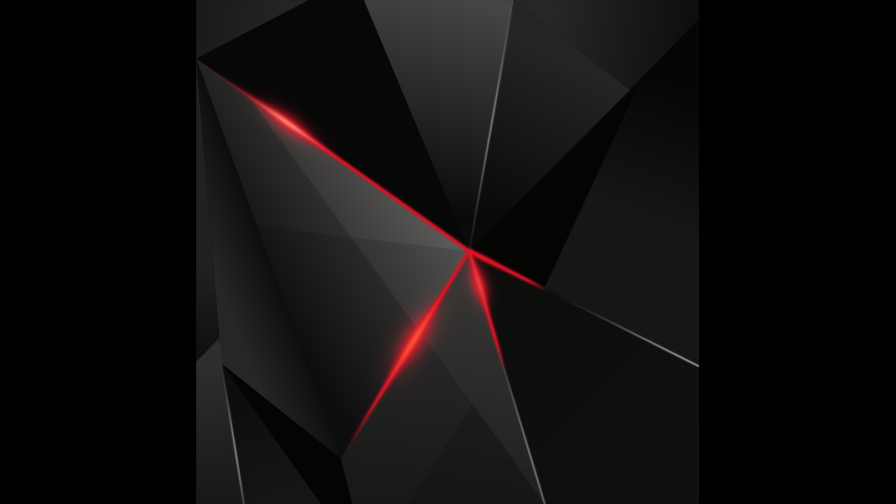
Give the GLSL for this background, as a Shadertoy shader.

```glsl
// Dark folded facets in a square panel, with red light leaking along the seams.

// Lengths are hundredths of the canvas height, origin at the lower left.
const float PANEL_LEFT = 38.9, PANEL_RIGHT = 138.7;
const vec2 HUB = vec2(93.1, 50.2);
const vec2 WEST = vec2(38.9, 88.4);
const vec2 SOUTH_WEST = vec2(67.6, 9.0);
const vec2 SOUTH = vec2(108.1, 0.0);
const vec2 EAST = vec2(138.7, 27.3);
const vec2 NORTH = vec2(101.9, 100.0);
const vec2 NORTH_EAST = vec2(125.0, 82.2);
const vec2 CORNER_EAST = vec2(138.7, 96.2);
const vec2 SEAM_EAST = vec2(108.1, 43.0);
const vec2 LEFT_FOLD = vec2(43.5, 32.9);
const vec2 LEFT_TIP = vec2(44.0, 27.8);
const vec2 LEFT_FOOT = vec2(48.4, 0.0);
const vec2 BAND_LEFT = vec2(63.7, 0.0);
const vec2 BAND_RIGHT = vec2(69.9, 0.0);

const vec3 TINT = vec3(1.0, 0.995, 0.975);
const vec3 RED = vec3(0.85, 0.07, 0.14);
const vec3 HOT = vec3(1.0, 0.55, 0.47);
const vec3 EMBER = vec3(1.0, 0.34, 0.2);
const float BASE_SHADE = 0.028;
const float SEAM_WIDTH = 0.42;

float cross2(vec2 a, vec2 b) { return a.x * b.y - a.y * b.x; }

// Signed distance to a line, positive on its left; a null edge never cuts.
float side(vec2 p, vec2 a, vec2 b) {
    float len = length(b - a);
    return len < 1e-4 ? 1e3 : cross2(b - a, p - a) / len;
}

// Smooth coverage of a convex quad in either winding.
float quad(vec2 p, vec2 a, vec2 b, vec2 c, vec2 d, float soft) {
    float w = sign(cross2(c - a, d - b));
    float ab = w > 0.0 ? side(p, a, b) : side(p, b, a);
    float bc = w > 0.0 ? side(p, b, c) : side(p, c, b);
    float cd = w > 0.0 ? side(p, c, d) : side(p, d, c);
    float da = w > 0.0 ? side(p, d, a) : side(p, a, d);
    return smoothstep(-soft, soft, min(min(ab, bc), min(cd, da)));
}

float along(vec2 p, vec2 a, vec2 b) { return dot(p - a, b - a) / dot(b - a, b - a); }

// Shade running from one point to another.
float ramp(vec2 p, vec2 a, vec2 b, float from, float to) {
    return mix(from, to, clamp(along(p, a, b), 0.0, 1.0));
}

// Thin grey glint, strongest at a chosen place on the edge.
float glint(vec2 p, vec2 a, vec2 b, float peak, float spread) {
    float t = along(p, a, b), d = side(p, a, b);
    float inside = step(0.0, t) * step(t, 1.0);
    return inside * exp(-d * d / 0.05) * exp(-pow((t - peak) / spread, 2.0));
}

// Red seam leaving the hub, swelling to a hot flare.
vec3 seam(vec3 col, vec2 p, vec2 end, float reach, float peak, float spread, float swell, vec3 core) {
    float t = along(p, HUB, end), d = side(p, HUB, end);
    float flare = exp(-pow((t - peak) / spread, 2.0));
    float fade = smoothstep(-0.012, 0.005, t) * (1.0 - smoothstep(reach * 0.65, reach, t));
    float width = SEAM_WIDTH + swell * flare;
    col += RED * 0.4 * flare * fade * exp(-d * d / (7.0 * swell * swell));
    col = mix(col, RED, fade * exp(-d * d / (width * width)));
    return mix(col, core, fade * flare * 0.9 * exp(-d * d / (0.2 * width * width)));
}

void mainImage(out vec4 fragColor, in vec2 fragCoord) {
    vec2 p = fragCoord / iResolution.y * 100.0;
    float aa = 70.0 / iResolution.y;
    float g = BASE_SHADE;

    // Upper facets
    vec2 topLeft = vec2(PANEL_LEFT, 100.0), topRight = vec2(PANEL_RIGHT, 100.0);
    g = mix(g, ramp(p, topLeft, vec2(55, 98), 0.10, 0.14), quad(p, WEST, topLeft, vec2(61.3, 100), WEST, aa));
    g = mix(g, ramp(p, vec2(99, 98), vec2(89, 58), 0.27, 0.04), quad(p, vec2(72.2, 100), NORTH, HUB, HUB, aa));
    g = mix(g, ramp(p, vec2(112, 87), vec2(98, 57), 0.14, 0.035), quad(p, NORTH, NORTH_EAST, HUB, NORTH, aa));
    g = mix(g, ramp(p, vec2(110, 97), vec2(137, 93), 0.15, 0.055), quad(p, NORTH, topRight, CORNER_EAST, NORTH_EAST, aa));

    // Right facets
    g = mix(g, ramp(p, vec2(135, 84), vec2(125, 58), 0.02, 0.085), quad(p, SEAM_EAST, NORTH_EAST, CORNER_EAST, EAST, aa));
    g = mix(g, 0.014, quad(p, HUB, NORTH_EAST + vec2(1.5, 0.5), SEAM_EAST, HUB, aa));
    g = mix(g, ramp(p, vec2(105, 35), vec2(132, 8), 0.05, 0.065), quad(p, HUB, EAST, vec2(PANEL_RIGHT, 0), SOUTH, aa));

    // Bright left wing with two soft folds
    float wing = ramp(p, HUB, vec2(60, 30), 0.37, 0.075);
    wing *= mix(0.87, 1.0, smoothstep(-aa, aa, side(p, vec2(38.9, 56.5), HUB)));
    float diagonal = smoothstep(-aa, aa, side(p, SOUTH, vec2(50, 80)));
    wing *= mix(1.0, 0.8, diagonal);
    g = mix(g, wing, quad(p, WEST, HUB, SOUTH_WEST, WEST, aa));

    // Lower centre, folded twice
    float lower = ramp(p, vec2(94, 43), vec2(88, 2), 0.21, 0.12);
    lower *= mix(1.0, 0.83, diagonal);
    lower *= mix(1.0, 0.84, quad(p, vec2(93.8, 20), SOUTH, vec2(81, 0), vec2(93.8, 20), aa));
    g = mix(g, lower, quad(p, HUB, SOUTH, BAND_RIGHT, SOUTH_WEST, aa));

    // Far left slivers
    vec2 leftLow = vec2(PANEL_LEFT, 28.2);
    g = mix(g, ramp(p, vec2(44, 42), vec2(57, 47), 0.15, 0.03), quad(p, WEST, SOUTH_WEST, LEFT_TIP, LEFT_FOLD, aa));
    g = mix(g, ramp(p, vec2(40, 48), vec2(40, 30), 0.13, 0.06), quad(p, WEST, LEFT_FOLD, leftLow, WEST, aa));
    g = mix(g, ramp(p, vec2(42, 28), vec2(43, 3), 0.18, 0.10), quad(p, leftLow, LEFT_FOLD, LEFT_FOOT, vec2(PANEL_LEFT, 0), aa));
    g = mix(g, ramp(p, vec2(46, 22), vec2(55, 0), 0.05, 0.085), quad(p, LEFT_TIP, BAND_LEFT, LEFT_FOOT, LEFT_TIP, aa));
    g = mix(g, 0.014, quad(p, LEFT_TIP, SOUTH_WEST, BAND_RIGHT, BAND_LEFT, aa));

    // Grey glints
    g += 0.35 * glint(p, HUB, NORTH, 0.5, 0.35) + 0.5 * glint(p, HUB, EAST, 0.95, 0.35);
    g += 0.35 * glint(p, HUB, SOUTH, 0.85, 0.35) + 0.4 * glint(p, LEFT_TIP, LEFT_FOOT, 0.65, 0.4);

    // Red seams
    vec3 col = g * TINT;
    col = seam(col, p, EAST, 0.36, 0.06, 0.10, 0.15, RED);
    col = seam(col, p, SOUTH, 0.50, 0.13, 0.08, 0.75, mix(RED, HOT, 0.4));
    col = seam(col, p, SOUTH_WEST, 1.0, 0.43, 0.15, 1.15, EMBER);
    col = seam(col, p, WEST, 0.98, 0.67, 0.10, 0.85, HOT);

    float panel = smoothstep(-aa, aa, min(p.x - PANEL_LEFT, PANEL_RIGHT - p.x));
    fragColor = vec4(clamp(col, 0.0, 1.0) * panel, 1.0);
}
```
